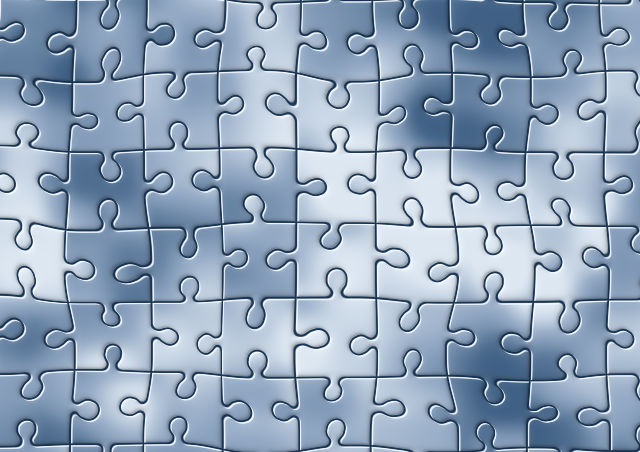
Reproduce this pattern procedurally as a Shadertoy shader.

```glsl
#define ROWS 6.02
#define ASPECT_FIT 0.984
#define WARP 0.2
#define GROOVE 0.012
#define BEVEL 0.019
#define CONTRAST 1.65
#define INK vec3(0.07, 0.18, 0.30)
#define DEEP vec3(0.25, 0.38, 0.52)
#define MID vec3(0.55, 0.64, 0.75)
#define PALE vec3(0.87, 0.91, 0.95)

float hash(vec2 p) {
    vec3 q = fract(p.xyx * vec3(0.1031, 0.1030, 0.0973));
    q += dot(q, q.yzx + 33.33);
    return fract((q.x + q.y) * q.z);
}

float noise(vec2 p) {
    vec2 i = floor(p), f = fract(p);
    f = f * f * f * (f * (f * 6.0 - 15.0) + 10.0);
    float a = mix(hash(i), hash(i + vec2(1, 0)), f.x);
    float b = mix(hash(i + vec2(0, 1)), hash(i + vec2(1, 1)), f.x);
    return mix(a, b, f.y);
}

float smoothMin(float a, float b, float k) {
    float h = max(k - abs(a - b), 0.0) / k;
    return min(a, b) - h * h * k * 0.25;
}

float capsule(vec2 p, vec2 a, vec2 b, float radius) {
    vec2 pa = p - a, ba = b - a;
    return length(pa - ba * clamp(dot(pa, ba) / dot(ba, ba), 0.0, 1.0)) - radius;
}

// Signed distance to the nearest cut across q.x, positive on the far side
float cut(vec2 q, float parity) {
    vec2 id = vec2(round(q.x), floor(q.y));
    float side = mod(id.x + id.y + parity, 2.0) < 0.5 ? 1.0 : -1.0;
    vec2 local = vec2((q.x - id.x) * side, q.y - id.y - 0.5);
    vec2 seed = id + 20.0 + parity * 57.0;
    float slide = (hash(seed) - 0.5) * 0.1;
    float tilt = (hash(seed + 7.3) - 0.5) * 0.1;
    float size = mix(0.105, 0.13, hash(seed + 13.7));
    float reach = mix(0.22, 0.265, hash(seed + 29.1));

    // Flat side, narrow neck and round knob joined with fillets
    vec2 knob = vec2(reach, slide + tilt);
    float neck = capsule(local, vec2(0.0, slide), knob, 0.055);
    float bulb = capsule(local, knob - vec2(0.02, 0.0), knob + vec2(0.01, tilt * 0.5), size);
    return side * smoothMin(local.x, smoothMin(neck, bulb, 0.05), 0.09);
}

vec2 seams(vec2 p) {
    return vec2(cut(p, 0.0), cut(p.yx, 1.0));
}

float seamDistance(vec2 p) {
    vec2 s = abs(seams(p));
    return min(s.x, s.y);
}

float stroke(float d, float halfWidth, float pixel) {
    return 1.0 - smoothstep(halfWidth - 0.6 * pixel, halfWidth + 0.6 * pixel, d);
}

// Soft cloud, shifted a little on each piece
float cloud(vec2 p, vec2 piece) {
    vec2 shift = vec2(hash(piece + 41.0), hash(piece + 83.0)) - 0.5;
    vec2 q = p + shift * 0.9 + 30.0;
    float n = 0.62 * noise(q * 0.6) + 0.38 * noise(q * 1.3 + 9.0);
    return 0.5 + (n - 0.5) * CONTRAST + shift.x * 0.12;
}

void mainImage(out vec4 fragColor, in vec2 fragCoord) {
    vec2 uv = fragCoord / iResolution.xy;
    float pixel = ROWS / iResolution.y;
    vec2 grid = vec2(fragCoord.x * ASPECT_FIT, iResolution.y - fragCoord.y) * pixel;
    grid.x += 0.077;

    // Hand-cut waviness
    vec2 w = grid * 0.85 + 11.0;
    vec2 p = grid + WARP * (vec2(noise(w), noise(w + 37.0)) - 0.5);

    // Piece index follows the knobs
    vec2 s = seams(p);
    vec2 piece = round(p) - vec2(lessThan(s, vec2(0.0)));

    // Cloudy blue surface with a pale centre and a dark patch above it
    vec2 fromGlow = (uv - vec2(0.53, 0.5)) * vec2(4.2, 4.0);
    vec2 fromDark = (uv - vec2(0.66, 0.77)) * vec2(10.0, 8.0);
    float tone = cloud(grid, piece) + 0.03;
    tone += 0.3 * exp(-dot(fromGlow, fromGlow)) - 0.4 * exp(-dot(fromDark, fromDark));
    tone = clamp(tone, 0.0, 1.0);
    vec3 color = mix(DEEP, MID, smoothstep(0.0, 0.55, tone));
    color = mix(color, PALE, smoothstep(0.45, 1.05, tone));

    // Raised bevel lit from the upper left, then the groove
    float lit = seamDistance(p - BEVEL);
    float shaded = seamDistance(p + BEVEL);
    color *= 1.0 - 0.3 * exp(-shaded * 45.0);
    color += 0.08 * exp(-lit * 30.0);
    color = mix(color, vec3(0.96, 0.98, 1.0), 0.9 * stroke(lit, GROOVE, pixel));
    color = mix(color, INK, 0.95 * stroke(min(abs(s.x), abs(s.y)), GROOVE, pixel));
    fragColor = vec4(clamp(color, 0.0, 1.0), 1.0);
}
```
